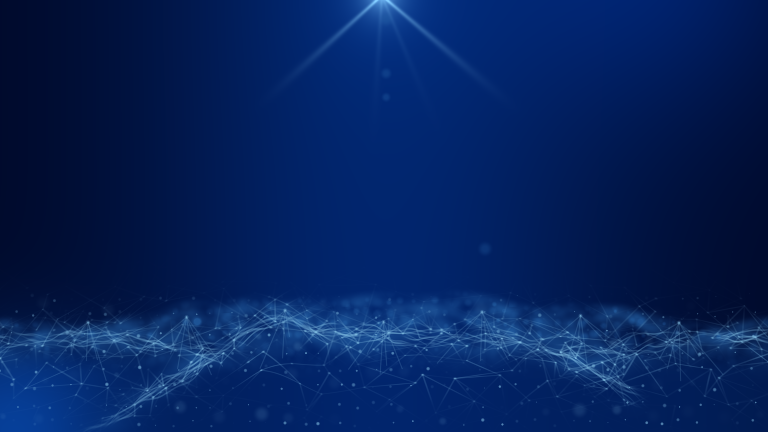
Write a WebGL 1 fragment shader that draws this background.

```glsl
precision highp float;

uniform vec2 u_resolution;

const vec3 NIGHT = vec3(0.0, 0.03, 0.15);
const vec3 DEEP = vec3(0.004, 0.145, 0.425);
const vec3 FLOOR = vec3(0.005, 0.065, 0.14);
const vec3 HAZE = vec3(0.14, 0.38, 0.65);
const vec3 ICE = vec3(0.52, 0.76, 0.9);

vec2 hash2(vec2 p) {
  vec3 h = fract(p.xyx * vec3(0.1031, 0.103, 0.0973));
  h += dot(h, h.yzx + 33.33);
  return fract((h.xx + h.yz) * h.zy);
}

float corner(vec2 i, vec2 f, vec2 o) {
  return dot(hash2(i + o) * 2.0 - 1.0, f - o);
}

float noise(vec2 p) {
  vec2 i = floor(p), f = fract(p);
  vec2 u = f * f * (3.0 - 2.0 * f), e = vec2(1.0, 0.0);
  return mix(mix(corner(i, f, e.yy), corner(i, f, e), u.x),
    mix(corner(i, f, e.yx), corner(i, f, e.xx), u.x), u.y);
}

float bump(float x, float center, float width) {
  float t = (x - center) / width;
  return exp(-t * t);
}

float softRamp(float x) {
  return 0.5 * (x + sqrt(x * x + 0.002));
}

float line(vec2 p, vec2 a, vec2 b, float width) {
  vec2 ab = b - a;
  float t = clamp(dot(p - a, ab) / max(dot(ab, ab), 0.00001), 0.0, 1.0);
  return 1.0 - smoothstep(0.0, width, length(p - a - ab * t));
}

float disc(vec2 p, vec2 center, float radius) {
  return 1.0 - smoothstep(radius * 0.2, radius, length(p - center));
}

// Light beam leaving the origin at an angle from straight down
float beam(vec2 p, float angle, float reach) {
  vec2 dir = vec2(sin(angle), -cos(angle));
  float along = max(dot(p, dir), 0.0);
  float across = dot(p, vec2(dir.y, -dir.x));
  float fade = max(1.0 - along / reach, 0.0);
  return bump(across, 0.0, 0.003 + 0.026 * along) * fade * fade * smoothstep(0.0, 0.02, along);
}

// Jittered grid of nodes joined by random links
vec2 node(vec2 cell) {
  return cell + 0.05 + 0.9 * hash2(cell);
}

float link(vec2 q, vec2 a, vec2 b, float width) {
  return smoothstep(0.35, 0.95, hash2(a + b + 71.0).x) * line(q, node(a), node(b), width);
}

float plexus(vec2 q, float width) {
  vec2 cell = floor(q), side = vec2(1.0, 0.0);
  float light = 0.0;
  for (int j = -1; j <= 1; j++) {
    for (int i = -1; i <= 1; i++) {
      vec2 other = cell + vec2(float(i), float(j));
      light += link(q, cell, other, width);
      light += 1.6 * disc(q, node(other), width * 1.7) * hash2(other + 17.0).y;
    }
  }
  for (int k = 0; k < 4; k++) {
    vec2 next = vec2(-side.y, side.x);
    light += link(q, cell + side, cell + next, width);
    side = next;
  }
  return light;
}

float scatter(vec2 p, float scale, float radius) {
  vec2 q = p * scale, cell = floor(q);
  vec2 place = hash2(cell + scale), look = hash2(cell + 31.0);
  return disc(q, cell + 0.3 + 0.4 * place, radius * scale * (0.5 + look.x)) * look.y * look.y;
}

float mainRidge(float x) {
  return 0.222 - 0.65 * softRamp(-x - 0.34) - 0.55 * softRamp(x - 0.34) + 0.048 * bump(x, -0.25, 0.08);
}

// Bundle of thin broken threads weaving around a ridge height
float strands(vec2 p, float height, float slope, float seed) {
  float light = 0.0;
  for (int i = 0; i < 9; i++) {
    float id = float(i) * 3.7 + seed;
    float sway = 0.065 * noise(vec2(p.x * 6.0, id)) + 0.016 * noise(vec2(p.x * 24.0, id));
    float d = abs(p.y - height - sway) / sqrt(1.0 + slope * slope);
    float fade = smoothstep(-0.25, 0.45, noise(vec2(p.x * 17.0, id + 40.0)));
    light += (1.0 - smoothstep(0.0, 0.0031, d)) * fade;
  }
  return light;
}

// Evenly spaced peaks with lines spreading downwards
float fans(vec2 p) {
  float light = 0.0;
  for (int i = 0; i < 7; i++) {
    float k = float(i);
    vec2 apex = vec2(-0.685 + 0.228 * k, 0.25 + 0.035 * hash2(vec2(k, 5.0)).x);
    for (int j = 0; j < 6; j++) {
      vec2 r = hash2(vec2(k, float(j) + 9.0));
      vec2 foot = apex + vec2((float(j) - 3.0 + r.x) * 0.036, -0.045 - 0.09 * r.y);
      light += 0.4 * line(p, apex, foot, 0.0026);
    }
    light += disc(p, apex, 0.006);
  }
  return light;
}

void main() {
  vec2 p = (gl_FragCoord.xy - vec2(0.5 * u_resolution.x, 0.0)) / u_resolution.y;
  float x = p.x, y = p.y;

  // Backdrop with dark sides and a lit floor
  vec3 color = mix(NIGHT, DEEP, exp(-3.0 * x * x));
  color += vec3(0.0, 0.075, 0.21) * bump(length(p - vec2(0.65, 1.1)), 0.0, 0.38);
  color += FLOOR * (1.0 - smoothstep(0.12, 0.27, y)) * smoothstep(0.1, 0.8, abs(x));
  color += vec3(0.02, 0.14, 0.28) * bump(length(p + vec2(0.87, 0.0)), 0.0, 0.22);

  // Overhead star, beams and lens spots
  vec2 s = p - vec2(-0.005, 1.01);
  float r = length(s);
  float beams = 0.55 * (beam(s, -0.84, 0.42) + beam(s, 0.87, 0.45))
    + 0.12 * (beam(s, -0.06, 0.4) + beam(s, 0.4, 0.4));
  color = mix(color, ICE, min(beams + 0.95 * exp(-r * 32.0), 1.0));
  color += FLOOR * exp(-r * 7.0);
  for (int i = 0; i < 3; i++) {
    float k = float(i);
    vec2 spot = vec2(0.005, 0.955 - 0.125 * k + 0.035 * k * (k - 1.0));
    color = mix(color, HAZE, 0.35 * disc(p, spot, 0.019 - 0.003 * k));
  }

  // Blurred distant waves with soft grains
  float cloud = noise(p * vec2(9.0, 16.0)) + 0.6 * noise(p * vec2(26.0, 40.0));
  float top = 0.245 + 0.075 * exp(-4.0 * x * x) + 0.04 * noise(vec2(x * 9.0, 2.5));
  float haze = (1.0 - smoothstep(top - 0.02, top + 0.02, y)) * smoothstep(0.11, 0.28, y);
  float grains = scatter(p, 38.0, 0.011) + scatter(p, 29.0, 0.013);
  color = mix(color, HAZE, clamp(haze * (0.35 + 0.8 * cloud + 0.4 * grains), 0.0, 0.8));

  // Linked mesh, peaks and bright threads
  float ridge = mainRidge(x), side = 0.2 + 0.018 * cos(8.4 * (x + 0.68));
  float slope = (mainRidge(x + 0.005) - mainRidge(x - 0.005)) * 100.0;
  float sideMask = smoothstep(0.28, 0.48, abs(x));
  float mainMask = smoothstep(-0.78, -0.45, x) * (1.0 - smoothstep(0.5, 0.62, x));
  float band = bump(y, 0.18, 0.085) * clamp(0.65 + cloud, 0.2, 1.0);
  float crest = mainMask * bump(y, ridge, 0.035) + 0.7 * sideMask * bump(y, side, 0.035);
  vec2 q = p - vec2(0.0, 0.4 * ridge);
  color = mix(color, HAZE, clamp(crest * (0.22 + 0.4 * cloud), 0.0, 0.6));
  float mesh = 0.36 * band * plexus(q * vec2(13.0, 19.0) + 40.0, 0.045)
    + 0.36 * crest * plexus(q * vec2(25.0, 34.0) + 90.0, 0.085) + 0.42 * fans(p)
    + 0.5 * mainMask * strands(p, ridge, slope, 1.3) + 0.42 * sideMask * strands(p, side, 0.0, 60.7);

  // Floating particles, sharp and out of focus
  float low = 1.0 - smoothstep(0.24, 0.34, y);
  mesh += low * (0.9 * scatter(p, 24.0, 0.004) + 0.15 * scatter(p, 12.0, 0.016));
  color = mix(color, ICE, 1.0 - exp(-1.1 * mesh));
  color = mix(color, HAZE, 0.3 * disc(p, vec2(0.234, 0.424), 0.02));

  gl_FragColor = vec4(color, 1.0);
}
```
